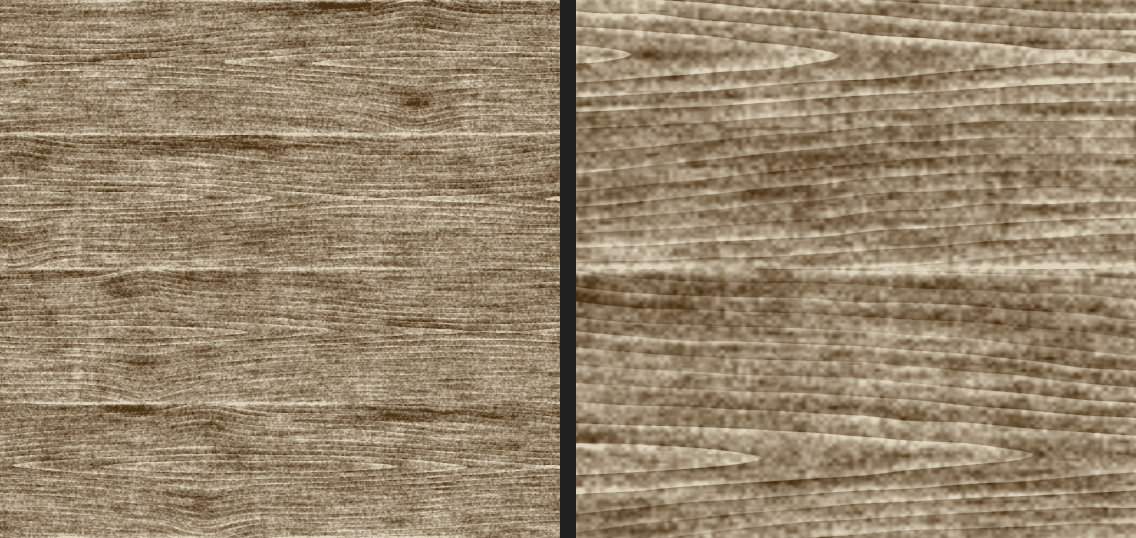
Left: the whole. Right: its middle third, enlarged.
Give the GLSL for this texture, as a Shadertoy shader.

```glsl
// Four weathered wood planks with pale nested cathedral grain, fine fibres and worn seams.

const float PLANKS = 4.0;
const vec4 PLANK_SHIFT = vec4(0.0, 0.72, 0.0, 0.375); // along the board, top row first
const float MIRRORED_ROW = 2.0;
const float BOARD_PERIOD = 1.305;   // length after which the figure repeats
const float SADDLE = 0.10;          // where two tongues meet tip to tip
const float HEART = 0.78;           // where the tongues are widest
const float KNOT = 0.74;            // where the grain bulges
const float SPINE = 0.53;           // height of the tongue axis in a plank
const float RING_DENSITY = 25.0;
const float TIP_ROUNDNESS = 0.03;
const float SEAM_WIDTH = 0.022;     // in plank heights
const float FIBRE_CONTRAST = 0.27;
const float SPECKLE_CONTRAST = 0.26;
const vec3 DARK_WOOD = vec3(0.44, 0.355, 0.245);
const vec3 PALE_WOOD = vec3(0.80, 0.75, 0.66);

float hash(vec2 p) {
    vec3 q = fract(p.xyx * vec3(0.1031, 0.1030, 0.0973));
    q += dot(q, q.yzx + 33.33);
    return fract((q.x + q.y) * q.z);
}

float noise(vec2 p) {
    vec2 i = floor(p), f = fract(p);
    f = f * f * (3.0 - 2.0 * f);
    return mix(mix(hash(i), hash(i + vec2(1, 0)), f.x),
               mix(hash(i + vec2(0, 1)), hash(i + vec2(1, 1)), f.x), f.y);
}

// Noise centred on zero, from -1 to 1
float wobble(vec2 p) { return 2.0 * noise(p) - 1.0; }

float fbm(vec2 p) {
    float sum = 0.0, gain = 0.55;
    for (int i = 0; i < 4; i++) {
        sum += gain * wobble(p);
        p = p * 2.03 + 17.1;
        gain *= 0.55;
    }
    return sum;
}

float blob(vec2 p, vec2 centre, vec2 size) {
    vec2 d = (p - centre) / size;
    return exp(-dot(d, d));
}

// Ring level along the axis: a tongue tip lies at every whole number
float axisLevel(float q) {
    float a = (q - SADDLE) / (HEART - SADDLE);
    float b = (SADDLE + BOARD_PERIOD - q) / (SADDLE + BOARD_PERIOD - HEART);
    float fall = q < HEART ? 0.3 * a * (1.0 - a) + 0.06 * a + smoothstep(0.1, 1.0, a)
                           : 0.06 * b + smoothstep(0.0, 0.75, b);
    return 4.0 - 2.5 * fall;
}

void mainImage(out vec4 fragColor, in vec2 fragCoord) {
    vec2 uv = fragCoord / iResolution.xy;

    // Plank layout
    float row = clamp(PLANKS - 1.0 - floor(uv.y * PLANKS), 0.0, PLANKS - 1.0);
    float v = fract(uv.y * PLANKS);
    float x = (row == MIRRORED_ROW ? 1.0 - uv.x : uv.x) + PLANK_SHIFT[int(row)];
    float q = SADDLE + mod(x - SADDLE, BOARD_PERIOD);
    vec2 board = vec2(q, v);
    vec2 seed = vec2(x, v + row * 7.0);

    // Grain rings, bulging around the knot
    float bulge = exp(-pow((q - KNOT) / 0.07, 2.0));
    float d = v - SPINE - 0.025 * wobble(vec2(x * 3.0, 2.5));
    d *= 1.0 - 0.16 * bulge * smoothstep(0.03, 0.2, abs(d));
    float away = smoothstep(0.03, 0.22, abs(d));
    float ring = axisLevel(q)
        + RING_DENSITY * (sqrt(d * d + TIP_ROUNDNESS * TIP_ROUNDNESS) - TIP_ROUNDNESS);
    ring += (0.05 + 0.75 * away) * wobble(vec2(x * 4.0, v * 5.0 + 3.0));
    ring += 0.08 * wobble(vec2(x * 30.0, v * 24.0));
    float blur = clamp(fwidth(ring), 0.02, 0.4);
    float phase = fract(ring);
    float edge = smoothstep(0.0, blur, 1.0 - phase);
    float strength = mix(0.15, 1.0, noise(vec2(x * 3.5, floor(ring) * 7.3)));
    strength = mix(0.55 + 0.45 * strength, 0.75 * strength, away);
    strength *= 0.7 + 0.6 * noise(seed * vec2(45.0, 30.0));
    float paleLine = smoothstep(0.5, 0.95, phase) * edge * strength;
    float darkLine = exp(-5.0 * phase) * strength;

    // Long fibres, pores, grit and cross marks
    float flow = d + 0.02 * wobble(vec2(x * 5.0, v * 4.0));
    vec2 fibreSeed = vec2(x, flow + row * 3.0);
    float fibre = wobble(fibreSeed * vec2(24.0, 60.0))
                + 0.7 * wobble(fibreSeed * vec2(11.0, 38.0) + 40.0);
    float speckle = wobble(uv * vec2(250.0, 270.0))
                  + 0.9 * wobble(uv * vec2(390.0, 430.0) + 60.0);
    float weave = wobble(seed * vec2(120.0, 9.0)) + wobble(seed * vec2(35.0, 3.0));
    float pores = smoothstep(0.76, 0.95, noise(fibreSeed * vec2(70.0, 66.0) + 9.0));

    // Broad stains and sawn streaks
    float stain = fbm(seed * vec2(5.0, 4.0));
    float ragged = 0.4 + 1.2 * noise(seed * vec2(30.0, 26.0));
    float dirt = 0.5 * blob(board, vec2(0.62, 0.95), vec2(0.07, 0.035))
               + 0.4 * blob(board, vec2(0.76, 0.84), vec2(0.05, 0.08))
               + 0.3 * blob(board, vec2(0.74, 0.26), vec2(0.04, 0.08))
               + 0.4 * blob(board, vec2(1.13, 0.91), vec2(0.15, 0.05))
               + 0.35 * blob(board, vec2(0.25, 0.58), vec2(0.08, 0.05));
    float streaks = (blob(board, vec2(0.835, 0.2), vec2(0.006, 0.28))
                   + blob(board, vec2(0.86, 0.18), vec2(0.007, 0.25))) * ragged;

    // Worn seams: a pale ridge with a chalky rim over a dirty band
    float seamDistance = min(v, 1.0 - v);
    float wear = noise(vec2(uv.x * 9.0, floor(uv.y * PLANKS + 0.5) * 5.0));
    float ridge = 1.0 - smoothstep(0.2, 1.0, seamDistance / SEAM_WIDTH);
    ridge *= smoothstep(0.1, 0.65, wear);
    float rim = exp(-v / 0.05) * noise(seed * vec2(14.0, 9.0));
    float band = smoothstep(0.82, 0.96, v) * noise(seed * vec2(8.0, 20.0));

    float tone = 0.43 + 0.66 * paleLine - 0.36 * darkLine
        + FIBRE_CONTRAST * fibre + SPECKLE_CONTRAST * speckle
        + 0.07 * weave - 0.25 * pores
        + 0.19 * stain - dirt * ragged - 0.28 * band
        + 0.25 * streaks + 0.6 * ridge + 0.35 * rim;
    vec3 color = mix(DARK_WOOD, PALE_WOOD, clamp(tone, -0.4, 1.2));
    fragColor = vec4(color, 1.0);
}
```
